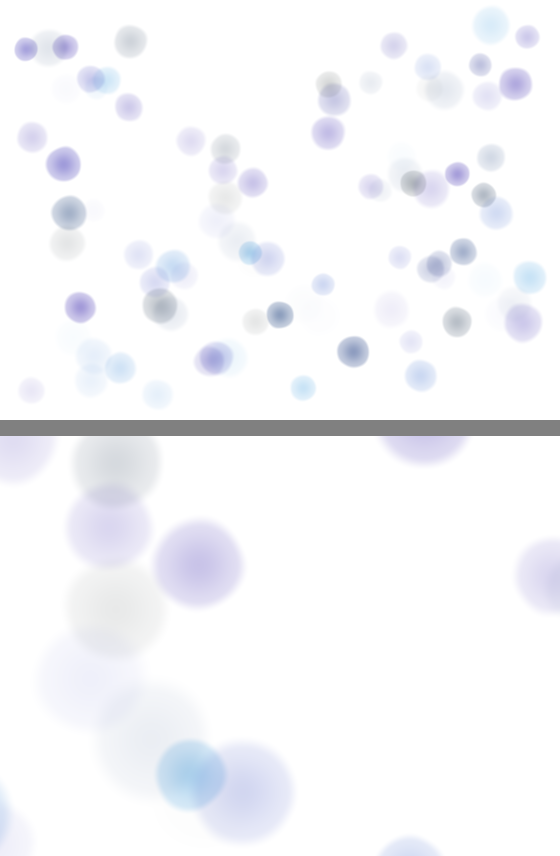
Top, the full canvas; bottom, a detail of the centre.
Write a Shadertoy shader that draws this background.

```glsl
// Soft watercolour dots in violet, blue and grey scattered over white paper.
// Each dot absorbs light, so overlaps darken; its body fades from the centre
// and gradient noise bends its rim slightly out of round.

const int   DOT_COUNT    = 84;
const float SEED         = 11.0;
const float EDGE_MARGIN  = 0.055;              // in canvas heights
const vec2  RADIUS_RANGE = vec2(0.026, 0.045); // in canvas heights
const float PALE_GROWTH  = 0.18;               // faint dots spread wider
const float MIN_STRENGTH = 0.03;
const float STRENGTH_POW = 1.35;
const float RIM_DENSITY  = 0.50;               // density at rim against centre
const float WOBBLE       = 0.10;
const vec3  PAPER        = vec3(1.0);

// Light absorbed by each ink at full strength.
const vec3 INKS[5] = vec3[5](
    vec3(0.41, 0.21, 0.07),  // sky
    vec3(0.31, 0.29, 0.10),  // periwinkle
    vec3(0.43, 0.47, 0.18),  // violet
    vec3(0.45, 0.38, 0.26),  // steel
    vec3(0.24, 0.23, 0.23)); // grey

vec3 hash31(float n) {
    vec3 q = fract(vec3(n) * vec3(0.1031, 0.1030, 0.0973));
    q += dot(q, q.yzx + 33.33);
    return fract((q.xxy + q.yzz) * q.zyx);
}

vec2 gradientAt(vec2 cell) {
    float angle = 6.2832 * hash31(dot(cell, vec2(1.37, 57.31)) + 400.0).x;
    return vec2(cos(angle), sin(angle));
}

float gradientNoise(vec2 p) {
    vec2 i = floor(p), f = p - i;
    vec2 u = f * f * f * (f * (f * 6.0 - 15.0) + 10.0);
    vec2 e = vec2(0.0, 1.0);
    float low  = mix(dot(gradientAt(i), f),
                     dot(gradientAt(i + e.yx), f - e.yx), u.x);
    float high = mix(dot(gradientAt(i + e.xy), f - e.xy),
                     dot(gradientAt(i + e.yy), f - e.yy), u.x);
    return mix(low, high, u.y);
}

vec3 inkColour(float t) {
    float slot = min(t, 0.999) * 4.0;
    int k = int(slot);
    return mix(INKS[k], INKS[k + 1], smoothstep(0.2, 0.8, fract(slot)));
}

// Density of a dot at distance d, measured in radii.
float dotDensity(float d, float softness) {
    float body = mix(1.0, RIM_DENSITY, smoothstep(0.0, 1.0, d));
    return body * (1.0 - smoothstep(1.0 - softness, 1.05, d));
}

void mainImage(out vec4 fragColor, in vec2 fragCoord) {
    vec2 p = fragCoord / iResolution.y;
    vec2 canvas = vec2(iResolution.x / iResolution.y, 1.0);
    vec3 colour = PAPER;

    for (int i = 0; i < DOT_COUNT; i++) {
        float id = float(i) + SEED;
        vec3 place = hash31(id * 7.31);
        vec3 look  = hash31(id * 3.77 + 191.0);

        float strength = mix(MIN_STRENGTH, 1.0, pow(look.x, STRENGTH_POW));
        float radius = mix(RADIUS_RANGE.x, RADIUS_RANGE.y, place.z);
        radius *= 1.0 + PALE_GROWTH * (1.0 - strength);
        vec2 centre = mix(vec2(EDGE_MARGIN), canvas - EDGE_MARGIN, place.xy);

        vec2 local = (p - centre) / radius;
        float d = length(local);
        if (d > 1.3) continue;

        // Bend the rim, leaving the centre untouched.
        d *= 1.0 + WOBBLE * d * gradientNoise(local * 0.9 + id * 5.3);
        float softness = mix(0.30, 0.16, strength);
        colour *= 1.0 - inkColour(look.y) * strength * dotDensity(d, softness);
    }
    fragColor = vec4(colour, 1.0);
}
```
